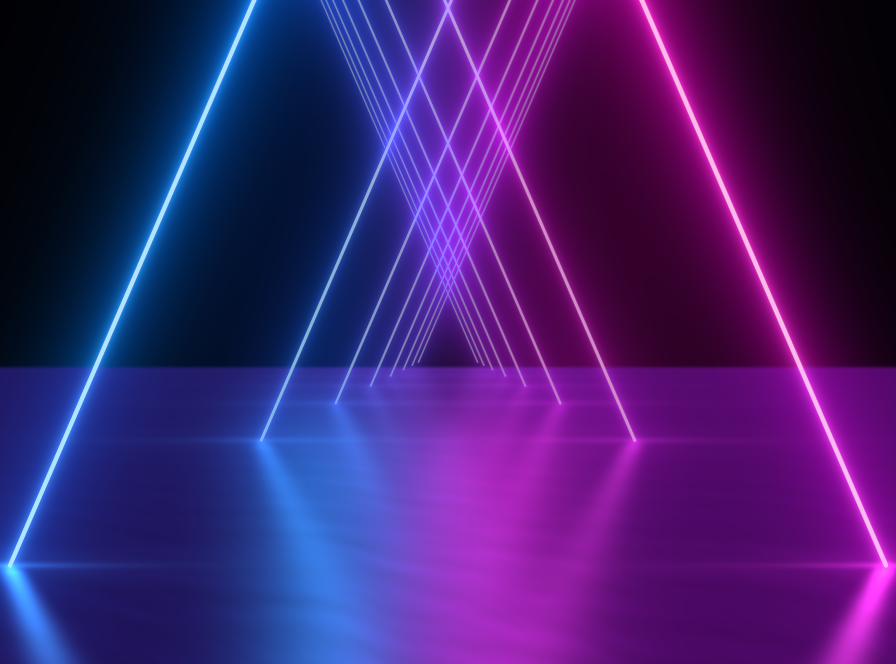
Write a Shadertoy shader that draws this background.

```glsl
const vec3 BLUE = vec3(0.0, 0.40, 0.82);
const vec3 MAGENTA = vec3(0.74, 0.0, 0.64);
const vec3 VIOLET = vec3(0.40, 0.12, 0.78);
const vec3 HEAT = vec3(0.36, 0.48, 0.28);
const float HORIZON = 0.447;
const float VANISH_Y = 0.477;
const float LEAN = 0.432;
const int FRAMES = 8;

float bell(float x, float center, float width) {
    float t = (x - center) / width;
    return exp(-t * t);
}

// Distant tubes blend towards violet
vec3 neonColor(float x, float nearness) {
    vec3 tint = mix(BLUE, MAGENTA, smoothstep(-0.22, 0.16, x));
    return mix(tint, VIOLET, 0.6 * (1.0 - nearness));
}

// Half the distance between the feet of a frame
float frameHalfWidth(float index) {
    return 1.0 / (1.516 + 1.88 * index + 0.16 * index * index);
}

float footHeight(float halfWidth) {
    return VANISH_Y - 0.498 * halfWidth;
}

// Distance to a leaning tube that rises without end from its foot
float tubeDistance(vec2 p, vec2 foot) {
    vec2 axis = normalize(vec2(LEAN, 1.0));
    vec2 d = p - foot;
    return length(d - axis * max(dot(d, axis), 0.0));
}

// Layered sines, stretched along the floor
float ripples(vec2 p, float depth) {
    float sum = 0.0;
    float gain = 0.5;
    vec2 freq = vec2(17.0, 150.0);
    for (int i = 0; i < 4; i++) {
        float bend = 1.7 * sin(p.x * freq.x * 0.6 + float(i) * 2.1);
        sum += gain * sin(p.y * freq.y / (0.7 + depth) + p.x * freq.x + bend);
        freq *= vec2(1.8, 1.35);
        gain *= 0.6;
    }
    return sum;
}

vec3 wallColor(vec2 p) {
    vec3 color = vec3(0.005, 0.003, 0.015);
    color += vec3(0.0, 0.025, 0.10) * bell(p.x, -0.2, 0.22);
    color += vec3(0.12, 0.0, 0.08) * bell(p.x, 0.25, 0.22);
    return color;
}

vec3 floorColor(vec2 p, float depth) {
    vec3 color = mix(vec3(0.12, 0.07, 0.34), vec3(0.28, 0.03, 0.38),
                     smoothstep(-0.35, 0.4, p.x));
    float fade = smoothstep(-0.1, 0.4, depth);
    color += vec3(0.03, 0.32, 0.40) * bell(p.x, -0.18, 0.13) * fade;
    color += vec3(0.37, 0.07, 0.29) * bell(p.x, 0.065, 0.16) * fade;
    return color * (1.0 + 0.05 * depth * ripples(p, depth));
}

// Blurred mirror image and level flare below one foot
vec3 footReflection(vec2 p, vec2 foot, vec3 tint, float nearness) {
    float drop = foot.y - p.y;
    float below = smoothstep(-0.004, 0.012, drop);
    float q = max(drop, 0.0);
    float streak = bell(p.x, foot.x + LEAN * q, 0.014 + 0.17 * q);
    streak *= below * exp(-4.5 * q) * 0.85 * pow(nearness, 2.5);
    float flare = bell(drop, 0.0, 0.005) * exp(-abs(p.x - foot.x) * 9.0);
    flare += 0.35 * bell(drop, 0.0, 0.025) * exp(-abs(p.x - foot.x) * 5.0);
    return (tint + 0.65 * HEAT) * (streak + 0.28 * flare * nearness * nearness);
}

void mainImage(out vec4 fragColor, in vec2 fragCoord) {
    vec2 p = (fragCoord - vec2(0.5 * iResolution.x, 0.0)) / iResolution.y;
    float pixel = 1.0 / iResolution.y;
    float depth = clamp((HORIZON - p.y) / HORIZON, 0.0, 1.0);
    float onFloor = 1.0 - smoothstep(HORIZON - 0.004, HORIZON + 0.004, p.y);
    vec3 color = mix(wallColor(p), floorColor(p, depth), onFloor);
    vec3 cores = vec3(0.0);

    // Both tubes of every frame, near to far
    for (int i = 0; i < FRAMES; i++) {
        float halfWidth = frameHalfWidth(float(i));
        float nearness = sqrt(halfWidth / frameHalfWidth(0.0));
        vec2 foot = vec2(-halfWidth, footHeight(halfWidth));
        float radius = mix(0.0008, 0.0038, nearness);
        float spread = mix(0.018, 0.068, nearness);
        vec3 tint = neonColor(p.x, nearness);
        for (int j = 0; j < 2; j++) {
            float side = 1.0 - 2.0 * float(j);
            vec2 q = vec2(p.x * side, p.y);
            float d = tubeDistance(q, foot);
            float glow = 0.70 * exp(-d / spread) * pow(nearness, 1.5);
            color += tint * glow * mix(1.0, 0.55, onFloor);
            color += (tint + HEAT * nearness) * 0.42 * nearness * exp(-d / (radius * 2.2));
            vec3 footTint = neonColor(foot.x * side, 1.0);
            color += footReflection(q, foot, footTint, nearness) * onFloor;
            float core = 1.0 - smoothstep(radius - pixel, radius + pixel, d);
            vec3 coreColor = mix(tint + 0.8 * HEAT, vec3(1.0), 0.55 * nearness);
            cores = max(cores, coreColor * core * mix(0.6, 1.0, nearness));
        }
    }

    // Pale tube cores over the glow
    fragColor = vec4(min(max(color, cores), 1.0), 1.0);
}
```
